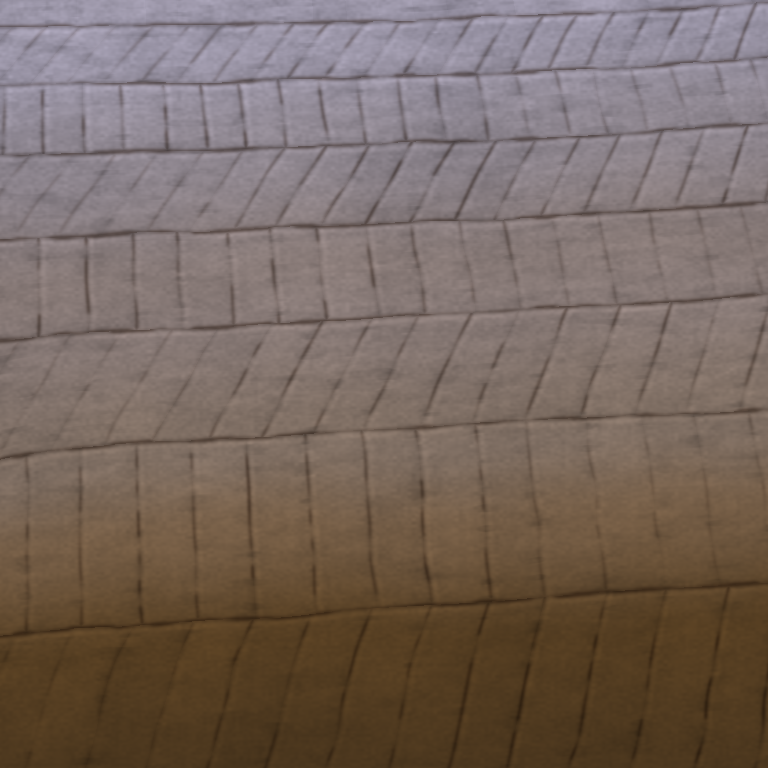
Give the GLSL for this texture, as a three.js fragment shader.

```glsl
// Quilted bedspread receding from the viewer: bands of slanted patches alternate with
// bands of nearly upright ones. A log maps depth to band number, fract repeats the patches,
// and soft broken seams, creases and cloth grain lie over a cool-to-brown light gradient.
varying vec2 vUv;

const vec3 LAVENDER  = vec3(0.60, 0.58, 0.65);
const vec3 MAUVE     = vec3(0.545, 0.515, 0.55);
const vec3 TAUPE     = vec3(0.52, 0.467, 0.455);
const vec3 SAND      = vec3(0.50, 0.435, 0.39);
const vec3 TAN       = vec3(0.455, 0.362, 0.27);
const vec3 BROWN     = vec3(0.335, 0.243, 0.132);
const vec3 SEAM_TINT = vec3(0.74, 0.70, 0.67);

const float FIRST_SEAM    = 0.033;  // depth of the topmost band seam
const float BAND_SCALE    = 0.38;
const float BAND_GROWTH   = 1.2;    // each band is this much taller than the last
const float FOLD_STRETCH  = 0.04;   // extra height where the cloth rolls over the edge
const float PATCH_WIDTH   = 0.048;  // patch width in the first band
const float PATCH_GROWTH  = 1.095;
const float PATCH_JITTER  = 0.10;
const float BAND_SEAM_W   = 0.0030;
const float PATCH_SEAM_W  = 0.0030;
const float CREASE_AMOUNT = 0.16;
const float GRAIN_AMOUNT  = 0.06;

float hash(vec2 p) {
  return fract(sin(dot(p, vec2(127.1, 311.7))) * 43758.5453);
}

float noise(vec2 p) {
  vec2 i = floor(p), f = fract(p);
  f = f * f * (3.0 - 2.0 * f);
  return mix(mix(hash(i), hash(i + vec2(1.0, 0.0)), f.x),
             mix(hash(i + vec2(0.0, 1.0)), hash(i + vec2(1.0, 1.0)), f.x), f.y);
}

float fbm(vec2 p) {
  float sum = 0.0, amp = 0.5;
  for (int i = 0; i < 4; i++) {
    sum += amp * noise(p);
    p = p * 2.03 + 17.3;
    amp *= 0.5;
  }
  return sum;
}

float ridge(float d, float width) {
  return exp(-d * d / (width * width));
}

// Light falling off from the far side to the near edge
vec3 clothColor(float t) {
  vec3 c = mix(LAVENDER, MAUVE, smoothstep(0.04, 0.20, t));
  c = mix(c, TAUPE, smoothstep(0.18, 0.36, t));
  c = mix(c, SAND, smoothstep(0.40, 0.57, t));
  c = mix(c, TAN, smoothstep(0.57, 0.70, t));
  return mix(c, BROWN, smoothstep(0.68, 0.84, t));
}

void main() {
  float x = vUv.x;
  float down = 1.0 - vUv.y;

  // Straighten the rising, curved bands
  float bend = mix(2.3, 0.7, min(down / 0.55, 1.0)) + 0.25 * smoothstep(0.6, 0.8, down);
  float rise = mix(0.032, 0.068, smoothstep(0.0, 0.6, down));
  float depth = down + rise * pow(x, bend) + 0.006 * (noise(vec2(x * 11.0, down * 7.0)) - 0.5);
  depth -= FOLD_STRETCH * smoothstep(0.60, 0.83, depth) + 0.06 * smoothstep(0.85, 1.05, depth);

  // Band number and position inside the band, 0 at its top
  float k = log(1.0 + (depth - FIRST_SEAM) / BAND_SCALE) / log(BAND_GROWTH);
  float band = floor(k);
  float v = k - band;
  float slope = BAND_SCALE * log(BAND_GROWTH) * pow(BAND_GROWTH, k);
  float bandDist = (v - floor(v + 0.5)) * slope;

  // Patches: even bands lean right, odd bands lean slightly left
  float leaning = 1.0 - mod(band, 2.0);
  float width = PATCH_WIDTH * pow(PATCH_GROWTH, band);
  float lean = width * mix(-0.5 * x, mix(1.5, 0.62, x), leaning);
  float anchor = mix(0.25 + 0.017 * band, 0.52 + 0.0065 * band, leaning);
  float sway = 0.005 * (noise(vec2(x * 14.0, down * 22.0)) - 0.5);
  float q = (x - lean * (1.0 - v) - anchor + sway) / width;
  float id = floor(q + 0.5);
  float jitter = PATCH_JITTER * (hash(vec2(id, band)) - 0.5);
  float patchDist = (q - id + jitter) * width / sqrt(1.0 + pow(lean / slope, 2.0));

  // Uneven seam strength: leaning seams fade to the left, upright ones to the right
  float fade = mix(mix(1.0, 0.45, smoothstep(0.45, 0.8, x)),
                   mix(0.4, 1.0, smoothstep(0.1, 0.5, x)), leaning);
  fade *= mix(0.6, 1.0, hash(vec2(id + 5.0, band))) * step(-0.5, band);
  float bandWear = 0.4 + 0.9 * smoothstep(0.25, 0.75, noise(vec2(x * 38.0, band * 7.3)));
  float patchWear = 0.15 + smoothstep(0.2, 0.75, noise(vec2(id * 3.7 + band, down * 55.0)));
  float bandSeam = ridge(bandDist, BAND_SEAM_W * (0.7 + 0.4 * bandWear)) * bandWear;
  float patchSeam = ridge(patchDist, PATCH_SEAM_W) * patchWear * fade;

  // Padding relief: soft hollows at the seams with a lit lip beside them
  float hollow = 0.06 * exp(-abs(bandDist) / 0.010) + 0.07 * fade * exp(-abs(patchDist) / 0.010);
  float lip = 0.09 * ridge(bandDist - 0.007, 0.004) + 0.08 * fade * ridge(patchDist - 0.007, 0.004);

  // Creases run across the patches and gather near the seams
  float crease = fbm(vec2(x * 22.0, depth * 80.0 + 3.0 * x)) - 0.47;
  float gather = 0.55 + 1.1 * exp(-abs(patchDist) / 0.014);
  float pucker = smoothstep(0.62, 0.85, noise(vec2(x * 30.0 + 9.0, depth * 110.0)));
  float grain = noise(vec2(x * 150.0, down * 260.0)) + noise(vec2(x, down) * 210.0) - 1.0;
  float blotch = fbm(vec2(x, down) * 5.0) - 0.47;

  float light = 1.02 - hollow + lip + CREASE_AMOUNT * crease * gather
              - 0.08 * pucker * (gather - 0.4) + GRAIN_AMOUNT * grain + 0.12 * blotch;
  light += 0.04 * (hash(vec2(floor(q + jitter), band + 9.0)) - 0.5);
  light *= 1.0 - 0.12 * smoothstep(0.84, 1.0, down);
  light *= 1.0 + 0.04 * (1.0 - x) * smoothstep(0.3, 0.0, down);

  vec3 color = clothColor(down + 0.06 * (x - 0.5) + 0.05 * blotch) * light;
  color *= mix(vec3(1.0), SEAM_TINT, clamp(max(bandSeam, patchSeam), 0.0, 1.2));
  gl_FragColor = vec4(color, 1.0);
}
```
